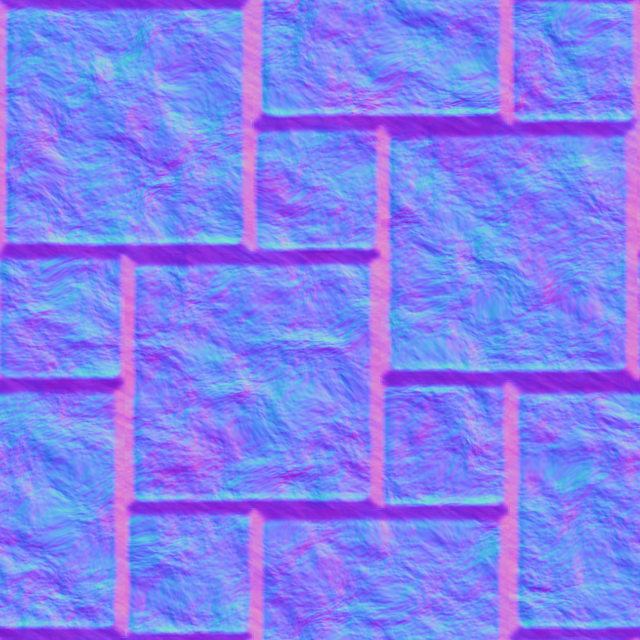
This texture map is drawn by a three.js fragment shader. Its source:

```glsl
// Tangent-space normal map of worn paving: large and small square stones in a pinwheel layout.
varying vec2 vUv;

float hash(vec2 p) {
  return fract(sin(dot(p, vec2(127.1, 311.7))) * 43758.5453);
}

float noise(vec2 p) {
  vec2 i = floor(p), f = fract(p);
  f = f * f * f * (f * (f * 6.0 - 15.0) + 10.0);
  return mix(mix(hash(i), hash(i + vec2(1, 0)), f.x),
             mix(hash(i + vec2(0, 1)), hash(i + vec2(1, 1)), f.x), f.y);
}

// Each octave is turned a little so that no axis dominates
float fbm(vec2 p) {
  float sum = 0.0, amp = 0.5;
  for (int i = 0; i < 5; i++) {
    sum += amp * noise(p);
    p = mat2(1.92, 0.56, -0.56, 1.92) * p + 17.3;
    amp *= 0.5;
  }
  return sum;
}

// Stone under p on a 5 x 5 grid with y down: xy = centre, z = side length
vec3 stoneAt(vec2 p) {
  vec2 cell = floor(p);
  float slot = mod(cell.x - 3.0 * cell.y, 5.0);
  if (slot < 1.5) return vec3(cell - vec2(slot, 0.0) + 1.0, 2.0);
  if (slot < 3.5) return vec3(cell - vec2(slot - 2.0, 1.0) + 1.0, 2.0);
  return vec3(cell + 0.5, 1.0);
}

// Slope of rims and joints in xy, joint coverage in z
vec3 edgeSlope(vec2 p) {
  vec3 stone = stoneAt(p);
  vec2 id = mod(stone.xy, 5.0);
  vec2 local = p - stone.xy + 0.012 * (vec2(hash(id), hash(id + 9.0)) - 0.5);
  local += 0.018 * (vec2(noise(local * 4.0 + id * 7.0), noise(local * 4.0 - id * 7.0)) - 0.5);
  float extent = 0.455 * stone.z + 0.015;
  vec2 q = abs(local) - extent;

  // Rounded outline, crisp along the lower and left sides, fading inward elsewhere
  vec2 corner = max(q + 0.07, 0.0);
  float d = length(corner) + min(max(q.x, q.y) + 0.07, 0.0) - 0.07;
  float upright = smoothstep(-0.05, 0.05, q.x - q.y);
  float worn = mix(step(local.y, 0.0), 0.3 * step(0.0, local.x), upright);
  float joint = smoothstep(-mix(0.012, 0.05, worn), 0.016, d);

  // Horizontal joints lean down, vertical joints lean right
  vec2 groove = mix(vec2(0.05, -0.86), vec2(0.9, -0.02), upright);

  // Lit lower rim, cooler left rim, thin right and upper rims
  vec2 rim = vec2(0.0);
  rim.y += 0.65 * smoothstep(-0.09, -0.01, local.y - extent);
  rim.y += 0.25 * smoothstep(-0.08, -0.03, -local.y - extent);
  rim.x -= 0.40 * smoothstep(-0.09, 0.0, -local.x - extent);
  rim.x -= 0.22 * smoothstep(-0.05, 0.0, local.x - extent);
  return vec3(mix(rim, groove, joint), joint);
}

// Rough stone height, gently warped into wisps
float relief(vec2 p) {
  vec2 warp = vec2(noise(p * 3.0), noise(p * 3.0 + 40.0));
  vec2 q = p + 0.14 * warp;
  float ledge = smoothstep(0.45, 0.55, fbm(q * 1.7 + 5.0));
  return 0.115 * fbm(vec2(q.x + 0.4 * q.y, 1.3 * q.y - 0.4 * q.x) * 2.6) + 0.007 * ledge;
}

void main() {
  vec2 p = vec2(vUv.x, 1.0 - vUv.y) * 5.0 + 0.0235;
  vec3 stone = stoneAt(p);
  vec2 id = mod(stone.xy, 5.0);
  vec2 face = p - stone.xy + 20.0 + id * 13.7;

  // Four taps smooth the outlines and the joint crossings
  vec3 edge = vec3(0.0);
  for (int i = 0; i < 4; i++) {
    vec2 tap = vec2(mod(float(i), 2.0), floor(float(i) / 2.0)) - 0.5;
    edge += 0.25 * edgeSlope(p + 0.022 * tap);
  }

  // Fine bumps from the height differences
  float h = relief(face);
  vec2 bumps = vec2(h - relief(face + vec2(0.01, 0.0)),
                    relief(face + vec2(0.0, 0.01)) - h) / 0.01;

  // Broad diagonal facets and steeper scars
  vec2 grain = vec2(face.x + face.y, 2.0 * (face.x - face.y));
  float facet = fbm(grain * 0.9) - 0.48;
  float scar = smoothstep(0.56, 0.70, fbm(grain * 1.2 + 31.0));
  vec2 surface = vec2(-0.07, 0.06) + bumps + vec2(-0.5, 0.6) * facet + vec2(0.22, -0.14) * scar;

  // Brushed streaks and uneven depth in the joints
  float streak = noise(vec2(3.0 * (p.x + p.y), 24.0 * (p.y - 0.5 * p.x)))
               + 0.6 * noise(vec2(7.0 * (p.x + p.y), 44.0 * (p.y - 0.6 * p.x))) - 0.8;
  float depth = 0.85 + 0.3 * noise(p * 4.0);
  vec2 slope = edge.xy * mix(1.0, depth, edge.z) + surface * mix(1.0, 0.35, edge.z)
             + vec2(0.22, 0.26) * streak * edge.z;

  vec3 normal = normalize(vec3(slope, 1.0)) * 0.5 + 0.5;
  gl_FragColor = vec4(normal * vec3(1.0, 1.0, 0.985), 1.0);
}
```
